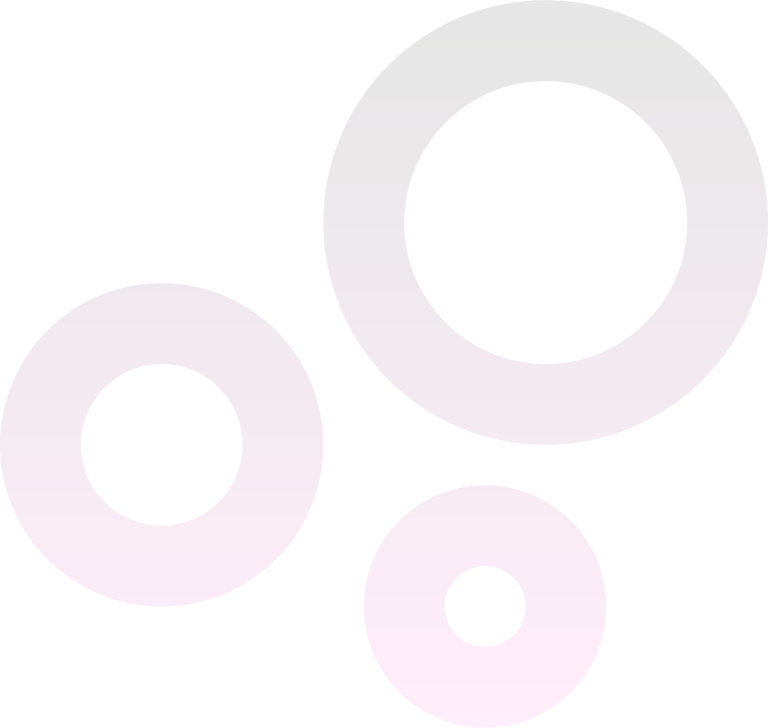
Write a WebGL 2 fragment shader that draws this background.

```glsl
#version 300 es
precision highp float;
// Three pale rings of equal thickness on white, sharing one grey-to-pink vertical gradient.

uniform vec2 u_resolution;
out vec4 outColor;

const vec2 GRID = vec2(19.0, 18.0);   // canvas size in layout units
const float HALF_BAND = 1.0;          // half the thickness of every ring
const vec3 PAPER = vec3(1.0);
const vec3 TOP_GREY = vec3(0.898, 0.902, 0.898);
const vec3 BOTTOM_PINK = vec3(1.0, 0.933, 0.984);

// Each ring: centre x, centre y (from the lower left), radius of its midline
const int RING_COUNT = 3;
const vec3 RINGS[RING_COUNT] = vec3[](
    vec3(13.5, 12.5, 4.5),
    vec3(4.0, 7.0, 3.0),
    vec3(12.0, 3.0, 2.0)
);

float ringDistance(vec2 p, vec3 ring) {
    return abs(length(p - ring.xy) - ring.z) - HALF_BAND;
}

void main() {
    // Fit the layout to the canvas, keeping the rings round
    float scale = min(u_resolution.x / GRID.x, u_resolution.y / GRID.y);
    vec2 p = (gl_FragCoord.xy - 0.5 * u_resolution) / scale + 0.5 * GRID;

    // Union of the rings
    float d = ringDistance(p, RINGS[0]);
    for (int i = 1; i < RING_COUNT; i++) {
        d = min(d, ringDistance(p, RINGS[i]));
    }

    // Shared gradient, with an edge one pixel wide
    vec3 tint = mix(BOTTOM_PINK, TOP_GREY, clamp(p.y / GRID.y, 0.0, 1.0));
    float coverage = clamp(0.5 - d * scale, 0.0, 1.0);
    outColor = vec4(mix(PAPER, tint, coverage), 1.0);
}
```
